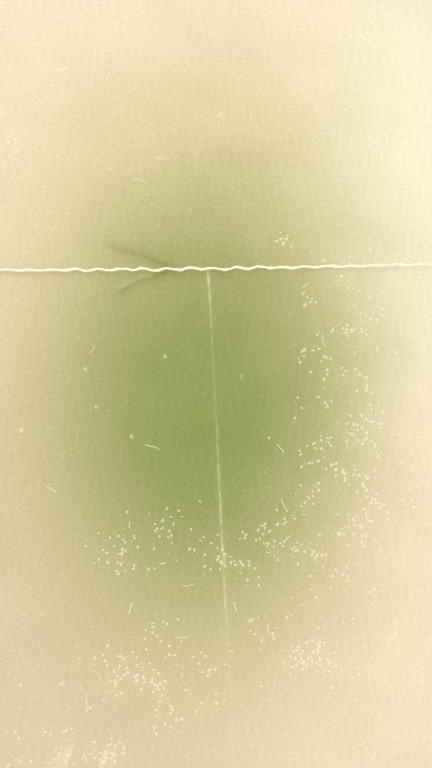
Reproduce this texture procedurally as a Shadertoy shader.

```glsl
float hash(vec2 p) {
    p = fract(p * vec2(0.1031, 0.1137));
    p += dot(p, p.yx + 33.33);
    return fract((p.x + p.y) * p.x * 91.7);
}

// Soft elliptical falloff around a centre
float glow(vec2 p, vec2 center, vec2 radius) {
    vec2 d = (p - center) / radius;
    return exp(-dot(d, d));
}

// Layered sines in -1..1, warped from layer to layer
float waves(vec2 p) {
    float sum = 0.0, amp = 0.5;
    for (int i = 0; i < 5; i++) {
        sum += amp * sin(p.x + 1.7 * sin(p.y)) * cos(p.y - 0.8 * sin(p.x));
        p = mat2(1.6, 1.2, -1.2, 1.6) * p + 2.3;
        amp *= 0.58;
    }
    return sum;
}

// Distance to the nearest cell point, plus that cell's random id
vec2 cellular(vec2 p) {
    vec2 cell = floor(p), best = vec2(9.0, 0.0);
    for (int y = -1; y <= 1; y++)
    for (int x = -1; x <= 1; x++) {
        vec2 id = cell + vec2(x, y);
        vec2 point = id + vec2(hash(id), hash(id + 71.0));
        float d = length(p - point);
        if (d < best.x) best = vec2(d, hash(id + 37.0));
    }
    return best;
}

float segment(vec2 p, vec2 a, vec2 b) {
    vec2 pa = p - a, ba = b - a;
    return length(pa - ba * clamp(dot(pa, ba) / dot(ba, ba), 0.0, 1.0));
}

float stroke(float d, float width, float px) {
    return 1.0 - smoothstep(width, width + 1.3 * px, d);
}

float flakes(vec2 p, float scale, float density, float px) {
    vec2 c = cellular(p * scale + 0.4 * waves(p * scale * 0.7));
    return step(1.0 - density, c.y) * stroke(c.x / scale, 0.22 / scale, px);
}

// Aged paper: cream right, peach top, pinkish lower left
vec3 paperTint(vec2 uv) {
    vec3 low = mix(vec3(0.89, 0.81, 0.67), vec3(0.97, 0.88, 0.76), smoothstep(0.25, 0.95, uv.x));
    vec3 high = mix(vec3(0.97, 0.90, 0.76), vec3(1.0, 0.97, 0.85), smoothstep(0.55, 1.0, uv.x));
    vec3 tint = mix(low, high, smoothstep(0.3, 0.85, uv.y));
    tint = mix(tint, vec3(1.0, 0.95, 0.84), 0.65 * glow(uv, vec2(1.02, 0.55), vec2(0.22, 0.3)));
    return mix(tint, vec3(0.99, 0.93, 0.82), 0.6 * smoothstep(0.85, 1.0, uv.y));
}

// Worn areas where flakes gather
float wear(vec2 p) {
    float w = glow(p, vec2(0.45, 0.36), vec2(0.06, 0.11));
    w += glow(p, vec2(0.34, 0.28), vec2(0.07, 0.035));
    w += glow(p, vec2(0.19, 0.12), vec2(0.065, 0.05));
    w += glow(p, vec2(0.40, 0.15), vec2(0.05, 0.035));
    w += 0.7 * glow(p, vec2(0.19, 0.29), vec2(0.06, 0.04));
    w += 0.6 * glow(p, vec2(0.45, 0.58), vec2(0.05, 0.08));
    w += 0.8 * glow(p, vec2(0.01, 0.83), vec2(0.03, 0.035));
    w += 0.9 * glow(p, vec2(0.11, 0.02), vec2(0.07, 0.025));
    return clamp(w, 0.0, 1.0);
}

// Short scattered fibres
float fibres(vec2 p, float px) {
    float ink = 0.0;
    for (int i = 0; i < 34; i++) {
        float k = float(i);
        vec2 a = vec2(0.56 * hash(vec2(k, 3.0)), hash(vec2(k, 19.0)));
        float angle = 6.283 * hash(vec2(k, 41.0));
        vec2 b = a + (0.004 + 0.014 * hash(vec2(k, 57.0))) * vec2(cos(angle), sin(angle));
        float d = segment(p + 0.0015 * sin(p.yx * 240.0), a, b);
        ink = max(ink, stroke(d, 0.0002, px) * (0.25 + 0.4 * hash(vec2(k, 83.0))));
    }
    return ink;
}

void mainImage(out vec4 fragColor, in vec2 fragCoord) {
    vec2 uv = fragCoord / iResolution.xy;
    vec2 p = uv * vec2(0.5625, 1.0);
    float px = 1.0 / iResolution.y;
    float mottle = waves(p * 19.0);
    vec3 white = vec3(1.0, 0.98, 0.86);

    // Yellow halo and green core
    vec3 color = paperTint(uv);
    vec2 q = p + 0.008 * mottle;
    float halo = glow(q, vec2(0.27, 0.55), vec2(0.20, 0.32));
    color = mix(color, vec3(0.82, 0.77, 0.50), 0.65 * halo);
    vec2 r = (q - vec2(0.265, 0.47)) / vec2(0.195, 0.285);
    float core = exp(-pow(dot(r, r), 1.35));
    color = mix(color, vec3(0.58, 0.62, 0.36), 0.86 * core);
    color -= vec3(0.04, 0.015, 0.035) * glow(q, vec2(0.26, 0.43), vec2(0.10, 0.13));

    // Paper grain and faint weave
    float grain = cellular(p * 260.0).x - 0.45;
    color += 0.045 * grain + 0.014 * mottle;
    color += 0.006 * sin(p.x * 520.0 + 2.0 * mottle) * sin(p.y * 90.0);

    // Flakes, dust and fibres
    float worn = wear(p) * smoothstep(-0.35, 0.5, waves(p * 48.0));
    float chips = flakes(p, 210.0, 0.55 * worn, px);
    chips = max(chips, 0.7 * flakes(p + 3.0, 110.0, 0.012, px));
    float cluster = glow(p, vec2(0.37, 0.688), vec2(0.014, 0.012));
    chips = max(chips, flakes(p, 150.0, 0.75 * cluster, px));
    color = mix(color, white, 0.07 * worn + 0.55 * chips);
    color = mix(color, white, fibres(p, px));
    float smear = glow(p, vec2(0.11, 0.012), vec2(0.035, 0.018));
    color = mix(color, white, 0.6 * smear * smoothstep(0.0, 0.5, waves(vec2(p.x - 0.6 * p.y, p.y * 0.3) * 100.0)));

    // Wrinkles fanning out of the fold
    vec2 wp = p + 0.0015 * sin(p.yx * 130.0);
    float upper = segment(wp, vec2(0.145, 0.680), vec2(0.215, 0.656));
    float lower = segment(wp, vec2(0.155, 0.622), vec2(0.225, 0.649));
    color -= 0.075 * (exp(-upper * 190.0) + exp(-lower * 190.0));
    float ridge = segment(wp, vec2(0.15, 0.626), vec2(0.20, 0.643));
    color += 0.06 * exp(-ridge * 450.0);

    // Horizontal fold with torn edges
    float jag = 0.0012 * waves(vec2(p.x * 75.0, 1.0)) + 0.0007 * sin(p.x * 210.0);
    float foldY = 0.6485 + 0.008 * uv.x * uv.x + jag * (0.6 + glow(uv, vec2(0.42, 0.65), vec2(0.3)));
    float fold = p.y - foldY;
    float torn = 0.0004 + 0.0016 * pow(0.5 + 0.5 * waves(vec2(p.x * 110.0, 5.0)), 2.0);
    color -= vec3(0.10, 0.10, 0.09) * exp(-abs(fold + 0.004) * 260.0) * (1.0 - 0.6 * uv.x);
    color = mix(color, white, 0.88 * stroke(abs(fold), torn, px) + 0.12 * exp(-abs(fold) * 220.0));

    // Vertical fold, fading in and out below the horizontal one
    float t = clamp((0.65 - p.y) / 0.65, 0.0, 1.0);
    float crease = abs(p.x - 0.271 - 0.034 * t - 0.0012 * waves(vec2(p.y * 38.0, 2.0)));
    float strength = 0.2 + 0.5 * glow(uv, vec2(uv.x, 0.63), vec2(1.0, 0.035));
    strength += 0.38 * glow(uv, vec2(uv.x, 0.30), vec2(1.0, 0.12));
    strength *= step(p.y, foldY) * (0.75 + 0.5 * waves(vec2(p.x * 300.0, p.y * 120.0)));
    float line = 0.75 * stroke(crease, 0.0008, px) + 0.3 * exp(-crease * 220.0);
    color = mix(color, vec3(0.91, 0.91, 0.73), clamp(strength * line, 0.0, 1.0));

    fragColor = vec4(clamp(color, 0.0, 1.0), 1.0);
}
```
